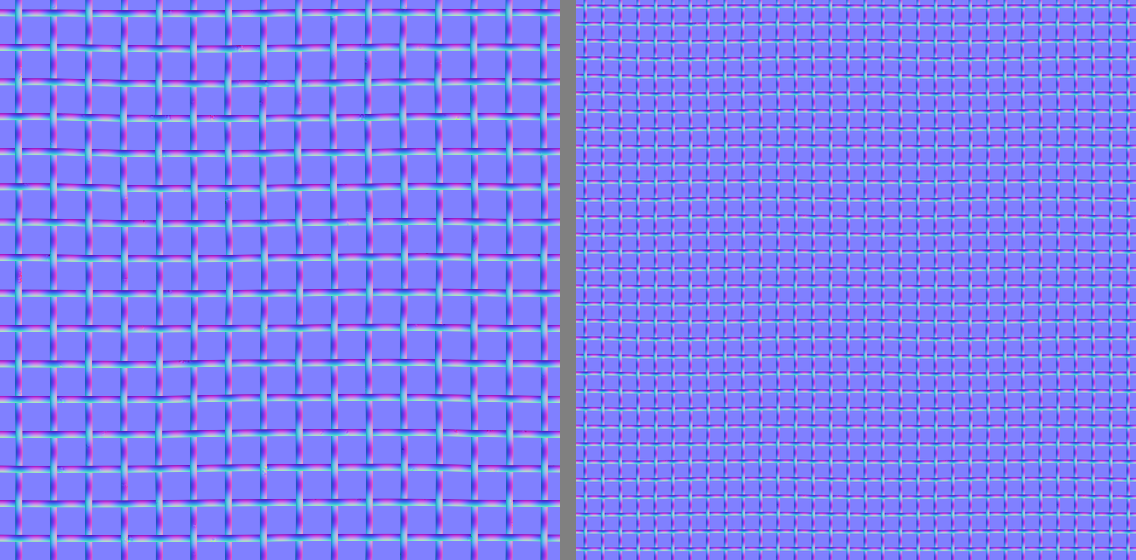
Left, the tile; right, the same tile 2 across and 2 down.
Write a three.js fragment shader that draws this texture map.

```glsl
// Tangent-space normal map of a plain-woven wire mesh, 16 by 16 wires, tiling.
varying vec2 vUv;

const float PI = 3.14159265;
const float WIRES = 16.0;                     // wires each way
const vec2 FIRST_WIRE = vec2(0.54, 0.63);     // centre of the first wires, in cells
const float RADIUS = 0.1;                     // wire radius, in cells
const float SOFT = 0.014;                     // edge smoothing, in cells
const float BEND_TILT = 0.58;                 // steepest lean along a wire
const float SIDE_TILT = 0.92;                 // lean at the wire's rim

vec2 hashGradient(vec2 cell, float period) {
  cell = mod(cell, period);
  float h = fract(sin(dot(cell, vec2(127.1, 311.7)) + period) * 4375.85);
  return vec2(cos(2.0 * PI * h), sin(2.0 * PI * h));
}

// Gradient noise that wraps after a whole number of cells.
float wrapNoise(vec2 uv, float period) {
  vec2 p = uv * period;
  vec2 i = floor(p);
  vec2 f = p - i;
  vec2 u = f * f * f * (f * (f * 6.0 - 15.0) + 10.0);
  vec2 e = vec2(0.0, 1.0);
  float a = dot(hashGradient(i, period), f);
  float b = dot(hashGradient(i + e.yx, period), f - e.yx);
  float c = dot(hashGradient(i + e.xy, period), f - e.xy);
  float d = dot(hashGradient(i + e.yy, period), f - e.yy);
  return mix(mix(a, b, u.x), mix(c, d, u.x), u.y);
}

// Slow drift of the wires from their straight lines.
vec2 wireDrift(vec2 uv) {
  vec2 broad = vec2(wrapNoise(uv, 3.0), wrapNoise(uv, 2.0));
  vec2 fine = vec2(wrapNoise(uv, 7.0), wrapNoise(uv, 6.0));
  return 0.08 * broad + 0.02 * fine;
}

// Sparse small scratches, as a disturbance of the normal.
vec2 scratches(vec2 uv) {
  float patches = smoothstep(0.4, 0.52, wrapNoise(uv, 41.0));
  return 0.6 * patches * vec2(wrapNoise(uv, 230.0), wrapNoise(uv, 251.0));
}

float wireCover(float offset) {
  return 1.0 - smoothstep(RADIUS - SOFT, RADIUS + SOFT, abs(offset));
}

// Lean across (x) and along (y) a round wire that ripples once per cell.
vec2 wireLean(float across, float along) {
  float side = SIDE_TILT * clamp(across / RADIUS, -1.0, 1.0);
  float bend = BEND_TILT * cos(2.0 * PI * along);
  return vec2(side, bend * sqrt(1.0 - side * side));
}

vec3 encodeNormal(vec2 lean) {
  float up = sqrt(max(0.0, 1.0 - dot(lean, lean)));
  return clamp(0.5 + 0.5 * vec3(lean, up), 0.0, 1.0);
}

void main() {
  vec2 grid = vUv * WIRES - FIRST_WIRE - wireDrift(vUv);
  vec2 wire = floor(grid + 0.5);
  vec2 offset = grid - wire;
  vec2 wear = scratches(vUv);

  // Upright and level wires; the level ones lean the opposite way.
  vec2 uprightLean = wireLean(offset.x, grid.y);
  vec2 levelLean = -wireLean(offset.y, grid.x).yx;
  vec3 upright = encodeNormal(uprightLean + wear);
  vec3 level = encodeNormal(levelLean + wear);
  float uprightCover = wireCover(offset.x);
  float levelCover = wireCover(offset.y);

  // Alternate which wire passes over at each crossing.
  float levelOver = 1.0 - mod(wire.x + wire.y, 2.0);
  vec3 flatGround = encodeNormal(vec2(0.0));
  vec3 levelTop = mix(mix(flatGround, upright, uprightCover), level, levelCover);
  vec3 uprightTop = mix(mix(flatGround, level, levelCover), upright, uprightCover);
  gl_FragColor = vec4(mix(uprightTop, levelTop, levelOver), 1.0);
}
```
